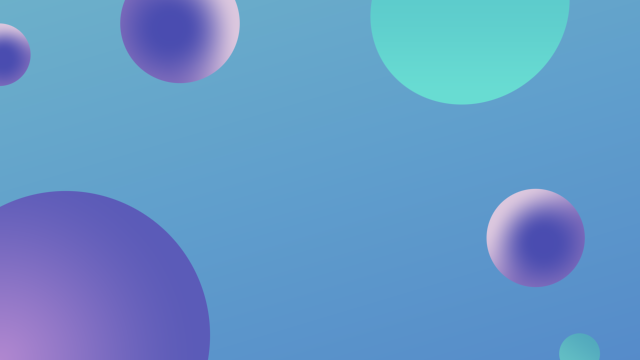
A Shadertoy shader for this background:

```glsl
// Soft gradient spheres floating over a diagonal blue backdrop.

const vec3 SKY_LIGHT = vec3(0.425, 0.690, 0.790);
const vec3 SKY_MID   = vec3(0.375, 0.620, 0.800);
const vec3 SKY_DEEP  = vec3(0.335, 0.545, 0.790);
const vec3 INDIGO    = vec3(0.290, 0.300, 0.690);
const vec3 MAUVE     = vec3(0.520, 0.440, 0.740);
const vec3 BLUSH     = vec3(0.860, 0.780, 0.870);
const vec3 VIOLET    = vec3(0.355, 0.355, 0.720);
const vec3 ORCHID    = vec3(0.710, 0.540, 0.820);
const vec3 MINT_TOP  = vec3(0.365, 0.800, 0.800);
const vec3 MINT_LOW  = vec3(0.410, 0.865, 0.825);
const vec3 TEAL_DARK = vec3(0.320, 0.660, 0.740);
const vec3 TEAL_LITE = vec3(0.390, 0.750, 0.770);

const int ORB_COUNT = 3;

// Antialiased coverage of a signed distance, negative inside.
float coverage(float dist, float pixel) {
    return 1.0 - smoothstep(-0.75 * pixel, 0.75 * pixel, dist);
}

float circle(vec2 p, vec2 center, float radius) {
    return length(p - center) - radius;
}

// Approximate distance to an ellipse turned by an angle.
float ellipse(vec2 p, vec2 radii, float angle) {
    float c = cos(angle), s = sin(angle);
    vec2 q = vec2(c * p.x + s * p.y, c * p.y - s * p.x) / radii;
    return (length(q) - 1.0) * min(radii.x, radii.y);
}

vec3 ramp(vec3 a, vec3 b, vec3 c, float t) {
    return t < 0.5 ? mix(a, b, 2.0 * t) : mix(b, c, 2.0 * t - 1.0);
}

// Backdrop darkens downward and slightly to the right.
vec3 backdrop(vec2 p, float aspect) {
    float slope = 0.3;
    float t = (slope * p.x + 1.0 - p.y) / (1.0 + slope * aspect);
    return ramp(SKY_LIGHT, SKY_MID, SKY_DEEP, clamp(t, 0.0, 1.0));
}

// Dark blurred core inside a rim that pales toward the light.
vec3 orbColor(vec2 local, vec2 core, vec2 light) {
    float facing = smoothstep(-0.5, 0.85, dot(local, normalize(light)));
    vec3 rim = mix(MAUVE, BLUSH, facing);
    return mix(INDIGO, rim, smoothstep(0.22, 1.14, length(local - core)));
}

void mainImage(out vec4 fragColor, in vec2 fragCoord) {
    float pixel = 1.0 / iResolution.y;
    float aspect = iResolution.x * pixel;
    vec2 p = fragCoord * pixel;
    vec3 color = backdrop(p, aspect);

    // Each orb: center and radius, then core offset and light direction.
    vec3 orbs[ORB_COUNT] = vec3[](
        vec3(-0.002, 0.848, 0.087),
        vec3(0.500, 0.935, 0.166),
        vec3(1.488, 0.339, 0.1365));
    vec4 shading[ORB_COUNT] = vec4[](
        vec4(0.12, -0.12, -0.30, 1.0),
        vec4(-0.16, -0.08, 1.0, 0.40),
        vec4(0.16, -0.10, -0.75, 0.75));
    for (int i = 0; i < ORB_COUNT; i++) {
        vec2 local = (p - orbs[i].xy) / orbs[i].z;
        vec3 tint = orbColor(local, shading[i].xy, shading[i].zw);
        color = mix(color, tint, coverage(circle(p, orbs[i].xy, orbs[i].z), pixel));
    }

    // Large violet disc, glowing orchid from the lower left corner.
    vec3 discTint = mix(ORCHID, VIOLET, smoothstep(-0.12, 0.58, length(p)));
    discTint = mix(ORCHID, discTint, smoothstep(-0.25, 0.12, length(p)));
    color = mix(color, discTint, coverage(circle(p, vec2(0.183, 0.069), 0.4005), pixel));

    // Tilted mint blob at the top edge.
    vec2 mintLocal = p - vec2(1.3056, 0.977);
    vec3 mintTint = mix(MINT_LOW, MINT_TOP, smoothstep(0.70, 1.02, p.y));
    color = mix(color, mintTint, coverage(ellipse(mintLocal, vec2(0.284, 0.2595), 0.592), pixel));

    // Small teal disc at the bottom edge.
    vec2 tealCenter = vec2(1.610, 0.0174);
    float tealShade = smoothstep(-0.06, 0.07, dot(p - tealCenter, vec2(0.6, 0.8)));
    vec3 tealTint = mix(TEAL_LITE, TEAL_DARK, tealShade);
    color = mix(color, tealTint, coverage(circle(p, tealCenter, 0.0567), pixel));

    fragColor = vec4(color, 1.0);
}
```
